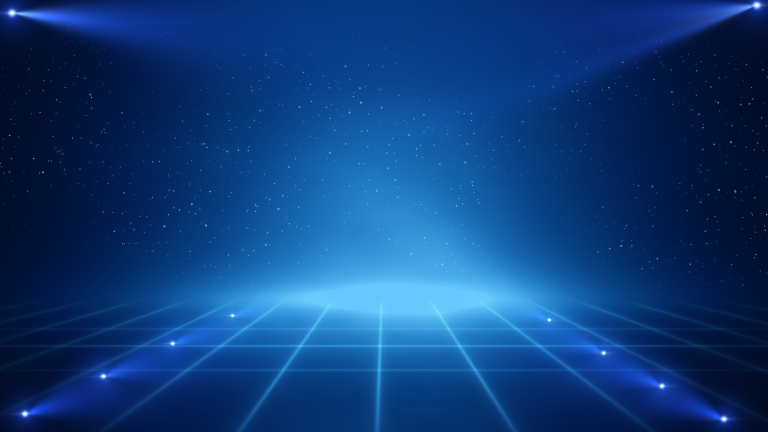
Write a Shadertoy shader that draws this background.

```glsl
float hash(vec2 p) {
    p = fract(p * vec2(123.34, 456.21));
    p += dot(p, p + 45.32);
    return fract(p.x * p.y);
}

float noise(vec2 p) {
    vec2 i = floor(p), f = fract(p);
    f = f * f * (3.0 - 2.0 * f);
    return mix(mix(hash(i), hash(i + vec2(1, 0)), f.x),
               mix(hash(i + vec2(0, 1)), hash(i + vec2(1, 1)), f.x), f.y);
}

float fbm(vec2 p) {
    float sum = 0.0, amp = 0.5;
    for (int i = 0; i < 4; i++) {
        sum += amp * noise(p);
        p = p * 2.03 + 7.1;
        amp *= 0.5;
    }
    return sum;
}

// Fan of light leaving a point, fading with angle and distance
float beam(vec2 d, vec2 dir, float spread, float reach) {
    dir = normalize(dir);
    float along = dot(d, dir);
    float across = dot(d, vec2(-dir.y, dir.x)) / max(along, 0.001);
    return exp(-across * across / (spread * spread) - max(along, 0.0) / reach)
         * smoothstep(0.0, 0.02, along);
}

// White core, blue halo and a thin sideways flare
vec3 lamp(vec2 d, float size) {
    float r = length(d);
    float flare = exp(-abs(d.y) / (0.14 * size) - abs(d.x) / (0.7 * size));
    return vec3(0.75, 0.85, 1.0) * (exp(-r * r / (0.06 * size * size)) + 0.45 * flare)
         + vec3(0.1, 0.25, 0.9) * 0.8 * exp(-r / size);
}

// Small specks, one candidate per cell, thinned out in patches
float stars(vec2 p) {
    float sum = 0.0;
    for (int layer = 0; layer < 4; layer++) {
        vec2 q = p * (22.0 + 5.0 * float(layer)) + 13.7 * float(layer);
        vec2 cell = floor(q);
        vec2 spot = 0.15 + 0.7 * vec2(hash(cell + 3.1), hash(cell + 8.7));
        float r = length(fract(q) - spot);
        sum += smoothstep(0.085, 0.0, r) * step(0.5, hash(cell + 21.3)) * pow(hash(cell + 5.9), 2.0);
    }
    return sum * smoothstep(0.1, 0.6, noise(p * 6.0));
}

vec3 screenBlend(vec3 a, vec3 b) {
    return 1.0 - (1.0 - a) * (1.0 - clamp(b, 0.0, 1.0));
}

void mainImage(out vec4 fragColor, in vec2 fragCoord) {
    vec2 p = fragCoord / iResolution.y;
    float aspect = iResolution.x / iResolution.y;
    p.x += 0.8889 - 0.5 * aspect;
    float c = p.x - 0.889;
    float h = p.y - 0.305;
    float floorMask = smoothstep(0.01, -0.03, h);

    // Wide backdrop, brightest along the middle
    float wide = 0.5 * exp(-c * c / 0.42);
    wide *= 1.0 - 0.27 * smoothstep(0.6, 1.0, p.y);
    wide *= 1.0 - 0.34 * smoothstep(0.0, 0.25, -h);
    float light = 0.07 + wide;
    light += 0.1 * exp(-c * c / 0.07 - pow(p.y - 0.57, 2.0) / 0.03);

    // Soft slanted glow, then the glow on the horizon
    vec2 s = p - vec2(1.05, 0.42);
    float slant = s.y + 0.6 * s.x;
    light += 0.08 * exp(-slant * slant / 0.008 - dot(s, s) / 0.05);
    float fade = (sqrt(h * h + 0.0004) - 0.02) / (h > 0.0 ? 0.095 : 0.075);
    light += 0.37 * exp(-c * c / 0.25 - fade);
    light += 0.13 * exp(-c * c / 0.9 - 0.8 * fade);
    light += 0.1 * exp(-c * c / 0.08 - h * h / 0.0008);

    // Drifting mist
    float mist = fbm(vec2(p.x * 3.0, p.y * 6.0)) - 0.47;
    light *= 1.0 + mist * mix(0.14, 0.35, floorMask);
    light = clamp(light, 0.0, 1.0);
    vec3 col = vec3(0.39, 0.76, 0.99) * pow(vec3(light), vec3(3.7, 1.68, 0.97));
    col.g += 0.015;

    // Floor grid in perspective
    float v = max(0.47 - p.y, 0.1);
    float u = c / (0.68 * v) + 0.05;
    float lane = floor(u + 0.5);
    float dx = abs(u - lane) * 0.68 * v / sqrt(1.0 + 0.46 * lane * lane);
    float z = 1.0 / (0.63 * v) - 0.86;
    float dy = abs(fract(z + 0.5) - 0.5) * 0.63 * v * v;
    float thick = 0.013 * v;
    float lines = 0.4 * exp(-dx * dx / (thick * thick)) + 0.35 * exp(-dx / (3.0 * thick));
    lines *= exp(-c * c / 0.25) * smoothstep(0.62, 0.3, v) + 0.08;
    float rows = 0.4 * exp(-dy * dy / 0.000006) + 0.12 * exp(-dy / 0.006);
    rows *= smoothstep(0.38, 0.27, v) * smoothstep(0.19, 0.27, v) * exp(-c * c / 0.45);
    col = screenBlend(col, vec3(0.2, 0.58, 0.92) * (lines + rows) * floorMask);

    // Specks in the air
    float air = smoothstep(0.3, 0.42, p.y) * smoothstep(0.98, 0.75, p.y);
    col = screenBlend(col, vec3(0.45, 0.65, 0.8) * stars(p) * air);

    // Two spotlights in the upper corners
    vec3 blue = vec3(0.09, 0.25, 0.9);
    vec2 dl = p - vec2(0.028, 0.97), dr = p - vec2(1.752, 0.988);
    float top = 0.85 * beam(dl, vec2(1.0, -0.08), 0.22, 0.36)
              + 0.5 * beam(dl, vec2(1.0, -0.12), 0.12, 0.18)
              + 0.8 * beam(dr, vec2(-1.0, -0.1), 0.24, 0.36)
              + 0.45 * beam(dr, vec2(-1.0, -0.37), 0.08, 0.45);
    float hot = beam(dl, vec2(1.0, -0.08), 0.2, 0.08) + beam(dr, vec2(-1.0, -0.25), 0.2, 0.08);
    col = screenBlend(col, blue * top + vec3(0.4, 0.5, 0.5) * hot);
    col = screenBlend(col, lamp(dl, 0.03) + lamp(dr, 0.03));

    // Receding rows of floor lamps on both sides
    for (int i = 0; i < 4; i++) {
        float k = float(i);
        float size = 1.0 - 0.13 * k;
        vec2 a = p - vec2(0.058 + 0.192 * k - 0.0106 * k * k, 0.042 + 0.0926 * k - 0.0056 * k * k);
        vec2 b = p - vec2(1.676 - 0.148 * k + 0.0044 * k * k, 0.030 + 0.0764 * k);
        float fans = beam(a, vec2(1.0, 0.3), 0.38, 0.18 * size)
                   + beam(b, vec2(-1.0, 0.4), 0.38, 0.18 * size);
        col = screenBlend(col, blue * 0.9 * fans + lamp(a, 0.024 * size) + lamp(b, 0.024 * size));
    }

    fragColor = vec4(col, 1.0);
}
```
